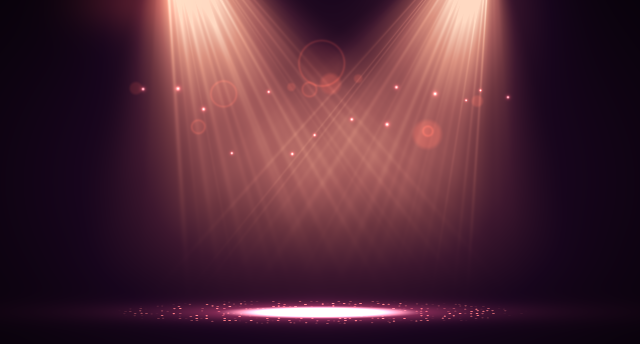
Give the GLSL for this background, as a Shadertoy shader.

```glsl
#define LEFT_APEX vec2(-0.459, 1.31)
#define RIGHT_APEX vec2(0.50, 1.25)
#define LEFT_LAMP vec2(-0.345, 1.03)
#define RIGHT_LAMP vec2(0.41, 1.03)
#define POOL_CENTER vec2(0.0, 0.092)
#define BEAM_LEVEL 3.5
#define AMBIENT_LEVEL 1.95
#define RAY_COUNT 17
#define SPARK_COUNT 14
#define BOKEH_COUNT 7
#define FLARE_COLOR vec3(0.72, 0.25, 0.14)
#define POOL_COLOR vec3(0.72, 0.25, 0.34)

float hash(float n) { return fract(sin(n * 91.345) * 4745.53); }

float hash2(vec2 p) { return fract(sin(dot(p, vec2(12.99, 78.23))) * 4375.85); }

float noise(float x) {
    float i = floor(x), f = fract(x);
    return mix(hash(i), hash(i + 1.0), f * f * (3.0 - 2.0 * f));
}

float bell(vec2 v) { return exp(-dot(v, v)); }

// Light level to colour, from near black through plum to warm cream
vec3 toneRamp(float level) {
    vec3 tones[7] = vec3[7](
        vec3(0.015, 0.003, 0.02), vec3(0.09, 0.02, 0.11), vec3(0.24, 0.09, 0.18),
        vec3(0.43, 0.21, 0.25), vec3(0.65, 0.36, 0.36), vec3(0.86, 0.57, 0.50),
        vec3(1.0, 0.85, 0.76));
    vec3 color = tones[0];
    for (int i = 1; i < 7; i++)
        color = mix(color, tones[i], clamp(level - float(i - 1), 0.0, 1.0));
    return color;
}

// Fan of light; slope is zero straight below the apex and grows inward
float beam(vec2 p, vec2 apex, float side, float seed, float pixel) {
    float reach = apex.y - p.y;
    float slope = side * (p.x - apex.x) / reach;
    float depth = 1.0 - p.y;
    float fan = smoothstep(-0.28, 0.17, slope) * (1.0 - smoothstep(0.3, 1.35, slope));
    float streaks = 0.88 + 0.16 * noise(slope * 13.0 + seed) + 0.07 * noise(slope * 43.0 + seed);
    float fade = exp(-1.7 * depth) * (1.0 - smoothstep(0.4, 0.98, depth));
    float level = BEAM_LEVEL * fan * streaks * fade;

    // Thin rays, beginning with the strong outer edge
    float rayFade = exp(-1.5 * depth) * (1.0 - smoothstep(0.5, 0.92, depth));
    for (int i = 0; i < RAY_COUNT; i++) {
        float k = float(i);
        float start = 0.065 + 0.85 * pow((k + 0.7 * hash(k + seed) * min(k, 1.0)) / float(RAY_COUNT), 1.2);
        float width = mix(0.003, 0.014, hash(k * 3.1 + seed)) + 0.6 * pixel / reach;
        float ray = (slope - start) / width;
        float strength = i == 0 ? 0.8 : mix(0.1, 0.5, hash(k * 5.7 + seed));
        level += strength * rayFade * exp(-ray * ray);
    }
    return level;
}

float disc(vec2 p, float radius, float pixel) {
    return 1.0 - smoothstep(radius * 0.75 - pixel, radius + pixel, length(p));
}

float ring(vec2 p, float radius, float pixel) {
    float edge = (length(p) - radius) / (0.0025 + 0.5 * pixel);
    return exp(-edge * edge) + 0.3 * disc(p, radius, pixel);
}

// Lens spots and small glowing motes
vec3 floatingLights(vec2 p, float pixel) {
    float flare = 0.18 * ring(p - vec2(0.005, 0.816), 0.066, pixel);
    flare += 0.18 * disc(p - vec2(0.031, 0.756), 0.034, pixel);
    flare += 0.18 * disc(p - vec2(0.312, 0.609), 0.047, pixel);
    flare += 0.14 * ring(p - vec2(-0.28, 0.727), 0.037, pixel);
    for (int i = 0; i < BOKEH_COUNT; i++) {
        float k = float(i);
        float x = mix(-0.56, 0.58, (k + hash(k + 2.3)) / float(BOKEH_COUNT));
        vec2 q = p - vec2(x, mix(0.56, 0.80, hash(k * 2.7 + 8.1)));
        float radius = mix(0.013, 0.021, hash(k + 14.6));
        flare += 0.16 * (i % 2 == 0 ? disc(q, radius, pixel) : ring(q, radius, pixel));
    }
    vec3 light = FLARE_COLOR * flare;
    for (int i = 0; i < SPARK_COUNT; i++) {
        float k = float(i);
        float x = mix(-0.52, 0.62, (k + hash(k + 31.7)) / float(SPARK_COUNT));
        vec2 q = p - vec2(x, mix(0.54, 0.80, hash(k * 1.9 + 5.2)));
        float size = mix(0.0018, 0.0042, hash(k + 6.4)) + 0.2 * pixel;
        light += vec3(0.75, 0.6, 0.58) * bell(q / size) + vec3(0.22, 0.06, 0.08) * bell(q / (size * 2.2));
    }
    return light;
}

// Bright ellipse on the stage, surrounded by glitter
vec3 stagePool(vec2 p) {
    vec2 q = p - POOL_CENTER;
    float core = 1.0 - smoothstep(0.55, 1.25, length(q / vec2(0.25, 0.016)));
    vec3 light = vec3(1.0, 0.95, 0.86) * core;
    light += POOL_COLOR * (0.6 * bell(q / vec2(0.30, 0.019)) + 0.28 * bell(q / vec2(0.50, 0.026)));
    light += vec3(0.17, 0.045, 0.12) * exp(-abs(q.x) / 0.4) * bell(vec2(q.y / 0.04, 0.0));
    vec2 grid = q / vec2(0.016, 0.007);
    vec2 cell = floor(grid);
    vec2 jitter = 0.4 * (vec2(hash2(cell), hash2(cell + 19.3)) - 0.5);
    float speck = 1.0 - smoothstep(0.08, 0.36, length(fract(grid) - 0.5 - jitter));
    float around = length(q / vec2(0.56, 0.034));
    float zone = smoothstep(0.35, 0.6, around) * (1.0 - smoothstep(0.8, 1.1, around));
    float shine = smoothstep(0.45, 1.0, hash2(cell + 7.7));
    return light + vec3(0.8, 0.45, 0.34) * speck * zone * shine;
}

void mainImage(out vec4 fragColor, in vec2 fragCoord) {
    float pixel = 1.0 / iResolution.y;
    vec2 p = (fragCoord - vec2(0.5 * iResolution.x, 0.0)) * pixel;

    // Room light, lamp halos and both beams share one level
    float level = AMBIENT_LEVEL * bell((p - vec2(0.0, 0.47)) / vec2(0.86, 0.58));
    vec2 haloSize = vec2(0.23, 0.27);
    level += 1.9 * (bell((p - LEFT_LAMP) / haloSize) + bell((p - RIGHT_LAMP) / haloSize));
    level += beam(p, LEFT_APEX, 1.0, 3.0, pixel) + beam(p, RIGHT_APEX, -1.0, 11.0, pixel);

    vec3 color = toneRamp(level);
    color += FLARE_COLOR * 0.22 * bell((p - vec2(-0.56, 1.0)) / vec2(0.15, 0.09));
    color += floatingLights(p, pixel) + stagePool(p);
    fragColor = vec4(min(color, 1.0), 1.0);
}
```
